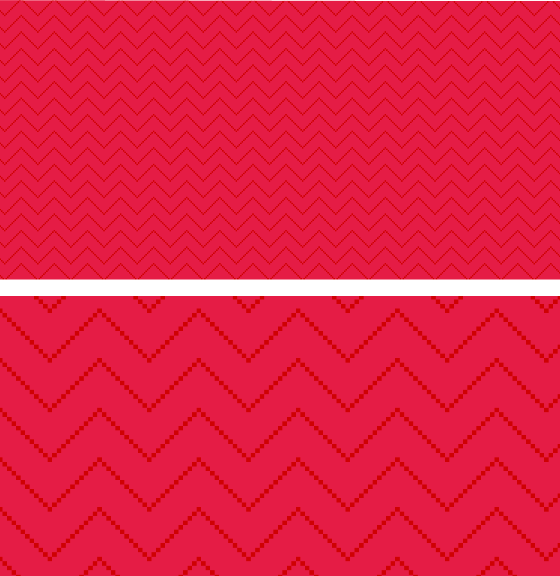
Top: the whole. Bottom: its middle third, enlarged.
Give the GLSL for this pattern, as a Shadertoy shader.

```glsl
// Red cloth of stacked chevrons, each a thin stair of small dark squares, with pale top and bottom edges.

// 1.0 where the point lies on a stair square; a chevron is 22 squares wide, rows are 11 apart
float chevronStitch(vec2 p) {
    vec2 cell = floor((p - vec2(0.667, 0.590)) / (0.1182 / 22.0) + 0.5);
    float drop = abs(mod(cell.x + 11.0, 22.0) - 11.0);
    return 1.0 - step(1.0, mod(cell.y + drop + 0.5, 11.0));
}

vec3 clothColor(vec2 p) {
    vec3 color = mix(vec3(0.90, 0.11, 0.27), vec3(0.81, 0.003, 0.01), chevronStitch(p));

    // Pale hairlines: the top one widens slightly to the right
    float topWidth = mix(0.001, 0.004, p.x * iResolution.y / iResolution.x);
    float inside = step(0.002, p.y) * step(topWidth, 1.0 - p.y);
    return mix(vec3(1.0, 0.97, 0.97), color, inside);
}

void mainImage(out vec4 fragColor, in vec2 fragCoord) {
    // Average a grid of samples, a little narrower than the pixel to keep the squares crisp
    const int GRID = 6;
    vec3 sum = vec3(0.0);
    for (int y = 0; y < GRID; y++) {
        for (int x = 0; x < GRID; x++) {
            vec2 offset = 0.75 * ((vec2(x, y) + 0.5) / float(GRID) - 0.5);
            sum += clothColor((fragCoord + offset) / iResolution.y);
        }
    }
    fragColor = vec4(sum / float(GRID * GRID), 1.0);
}
```
